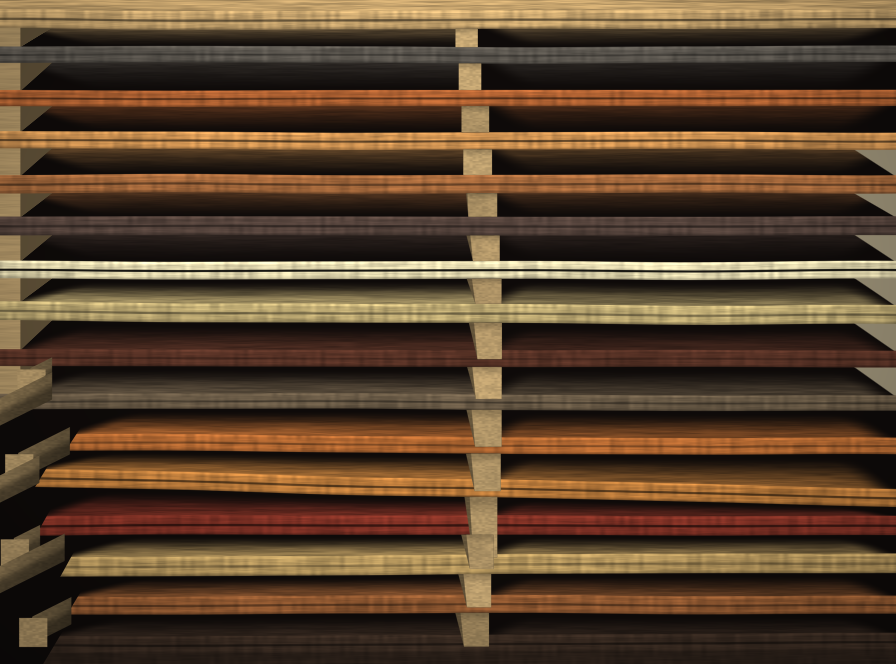
A Shadertoy shader for this texture:

```glsl
// A rack of sixteen stacked veneer boards with dark gaps, propped by small wooden blocks.
// One unit is one shelf pitch, y runs down; slots are painted from top to bottom,
// then slanted side beams and the central column of spacer blocks go over them.

const vec3 WOOD[16] = vec3[16](
    vec3(.80, .66, .44), vec3(.37, .35, .32), vec3(.70, .39, .20), vec3(.83, .59, .33),
    vec3(.66, .42, .24), vec3(.34, .27, .24), vec3(.91, .87, .70), vec3(.76, .68, .46),
    vec3(.35, .20, .15), vec3(.42, .36, .28), vec3(.72, .42, .20), vec3(.76, .50, .24),
    vec3(.52, .20, .15), vec3(.76, .63, .39), vec3(.62, .38, .21), vec3(.24, .18, .14));
const vec3 BLOCK = vec3(.77, .65, .45);
const vec3 SHADOW = vec3(.055, .04, .035);

float hash(vec2 p) {
    vec3 q = fract(p.xyx * .1031);
    q += dot(q, q.yzx + 33.33);
    return fract((q.x + q.y) * q.z);
}

float noise(vec2 p) {
    vec2 i = floor(p), f = fract(p);
    f *= f * (3. - 2. * f);
    return mix(mix(hash(i), hash(i + vec2(1, 0)), f.x),
               mix(hash(i + vec2(0, 1)), hash(i + 1.), f.x), f.y);
}

float above(float edge, float v, float aa) { return smoothstep(-aa, aa, v - edge); }

float band(float a, float b, float v, float aa) { return above(a, v, aa) * above(v, b, aa); }

// Height of the lower front edge of a board, slightly tilted and bowed
float boardBottom(float i, float x) {
    if (i < 0.) return -.3;
    float tilt = .13 * (hash(vec2(i, 7)) - .35) * step(6.5, i) + (i == 11. ? .2 : 0.);
    return .444 + i + (i == 0. ? .22 : 0.) - .094 * max(i - 11., 0.)
         + tilt * (x - 10.) * .1 + .05 * (noise(vec2(x * .25, i * 9.)) - .5);
}

float boardThickness(float i) { return .35 + .11 * hash(vec2(i, 3)); }

float boardStart(float i) { return i < 9.5 ? -1. : .8 + .8 * hash(vec2(i, 21)); }

// Gap above board i together with its top face and front edge
vec3 slot(float i, vec2 p, float aa) {
    float top = boardBottom(i - 1., p.x), low = boardBottom(i, p.x);
    float thick = boardThickness(i), lip = low - thick;
    float t = clamp((p.y - top) / (lip - top), 0., 1.);
    float grain = noise(vec2(p.x * .9 + i * 17., p.y * 22.)) * .6
                + noise(vec2(p.x * 3., p.y * 55. + i)) * .4;

    // Upper gaps show the board overhead, lower gaps the board beneath
    bool overhead = i < 6.5;
    float depth = overhead ? t : 1. - t;
    vec3 face = WOOD[int(overhead ? max(i - 1., 0.) : i)];
    float light = overhead ? .42 * pow(1. - t, 1.3) : .78 * smoothstep(.08, 1., t);
    float bay = p.x < 11. ? p.x - max(boardStart(i), .4) - 1.7 * depth
                          : p.x - 11.2 - .9 * depth;
    light *= smoothstep(-.15, .6, bay) * smoothstep(-.1, .7, 20.6 - depth - p.x);
    light *= p.x < 11. ? 1. : .8;
    if (i == 0.) light = 1.;
    vec3 c = mix(SHADOW, face * (.72 + .5 * grain), light);

    // Side posts at the left and a pale sliver of wall at the right
    if (i > .5 && i < 9.5) {
        c = mix(c, BLOCK * .48, above(p.x, .5 + .7 * (1. - t), aa));
        c = mix(c, BLOCK * (.82 + .15 * grain), above(p.x, .47, aa));
    }
    if (i > 3.5 && i < 9.5)
        c = mix(c, vec3(.60, .56, .46), above(19.7 + .9 * t, p.x, aa * 2.));

    // Front edge: saw marks, a seam between paired sheets, worn highlights
    float s = (p.y - lip) / thick;
    float saw = noise(vec2(p.x * 9., p.y * 3. + i * 5.));
    vec3 edge = WOOD[int(i)] * (.72 + .22 * saw + .28 * grain);
    float seam = i == 6. ? .9 : .25 + .4 * hash(vec2(i, 11));
    edge *= 1. - seam * band(.46, .58, s, aa / thick);
    edge *= 1. + .12 * band(0., .14, s, aa / thick) - .25 * smoothstep(.8, 1., s);
    c = mix(c, edge, above(lip, p.y, aa));
    return mix(SHADOW, c, above(boardStart(i) + .25 * (1. - s) * step(9.5, i), p.x, aa));
}

void mainImage(out vec4 fragColor, in vec2 fragCoord) {
    vec2 uv = fragCoord / iResolution.xy;
    vec2 p = vec2(uv.x, 1. - uv.y) * vec2(20.65, 15.32);
    float aa = .75 * 15.32 / iResolution.y;
    vec3 col = SHADOW;

    for (float i = 0.; i < 16.; i++)
        col = mix(col, slot(i, p, aa), above(boardBottom(i - 1., p.x), p.y, aa));

    float fiber = .88 + .16 * noise(p * vec2(14, 30)) + .08 * noise(p * 3.);

    // Slanted beams poking out at the lower left
    for (float i = 8.; i < 15.; i++) {
        float x = mod(i, 2.) < .5 ? .45 * hash(vec2(i, 5)) : -.9;
        float y = boardBottom(i, 0.) + .38;
        float rise = p.y - y + .5 * (p.x - x - .3);
        float reach = i < 9.5 ? 1.2 : boardStart(i) + .1;
        float body = band(-.33, .3, rise, aa) * band(x + .3, reach, p.x, aa);
        float shade = mix(.72, .45, smoothstep(-.15, .1, rise)) * (1. - .2 * p.x);
        col = mix(col, BLOCK * shade * fiber, body);
        float end = band(x, x + .65, p.x, aa) * band(y - .3, y + .37, p.y, aa);
        col = mix(col, BLOCK * .92 * fiber, end);
    }

    // Central spacer blocks: shaded left side and bright sawn front
    for (float i = 0.; i < 15.; i++) {
        float x = 10.52 + .27 * sin(i * .224) + .06 * (hash(vec2(i, 13)) - .5);
        float width = .46 + .27 * smoothstep(0., 5., i) + .08 * hash(vec2(i, 17));
        float top = boardBottom(i, 11.);
        float low = i < 6.5 ? boardBottom(i + 1., 11.) - boardThickness(i + 1.)
                            : top + .68 + .25 * hash(vec2(i, 19)) + (i == 11. ? .5 : 0.);
        float t = (p.y - top) / (low - top);
        float rows = band(top, low, p.y, aa);
        float slant = smoothstep(3., 6., i) * .2;
        float front = x + slant * mix(.6, 1., t);
        col = mix(col, BLOCK * .5 * fiber, rows * band(x + slant * t, x + width, p.x, aa));
        float tone = (.82 + .22 * hash(vec2(i, 23))) * (.8 + .2 * smoothstep(0., .3, t));
        col = mix(col, BLOCK * tone * fiber, rows * band(front, x + width, p.x, aa));
    }

    // Light falls off toward the lower corners
    col *= 1. - .3 * smoothstep(.25, .75, length((uv - vec2(.5, .6)) * vec2(.9, .8)));
    fragColor = vec4(col, 1);
}
```
